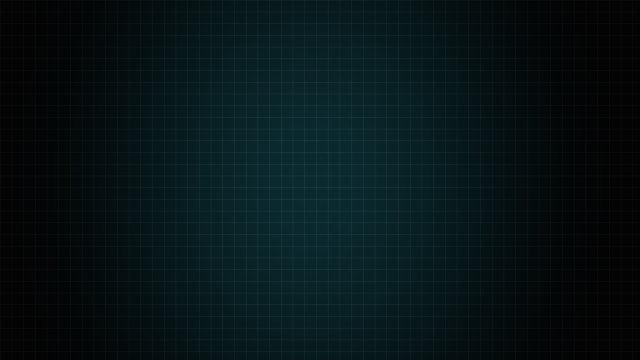
Write a Shadertoy shader that draws this background.

```glsl
// A dark teal glow behind a fine square grid with faint dots at the crossings.
// The glow is an eased elliptical falloff; the grid repeats with fract, and
// its thin lines are box filtered so their weight holds at any canvas size.

const vec3 EDGE_COLOR = vec3(0.010, 0.011, 0.013);
const vec3 GLOW_COLOR = vec3(0.040, 0.165, 0.185);
const vec3 LINE_COLOR = vec3(0.085, 0.095, 0.092);

const vec2 GLOW_CENTER = vec2(0.485, 0.5);  // fraction of the canvas
const vec2 GLOW_RADIUS = vec2(0.88, 1.10);  // in canvas heights
const float CELLS_ACROSS = 54.64;
const float LINE_WIDTH = 0.04;              // in cells
const float DOT_RADIUS = 0.07;              // in cells

// Eased falloff: one at the center, zero on the ellipse.
float ellipseGlow(vec2 offset, vec2 radius) {
    return 1.0 - smoothstep(0.0, 1.0, length(offset / radius));
}

// Signed offset from the nearest line on each axis.
vec2 nearestLine(vec2 cell, float lineCenter) {
    return fract(cell - lineCenter + 0.5) - 0.5;
}

// Share of a pixel covered by a line, per axis.
vec2 lineCoverage(vec2 offset, float width, float pixel) {
    vec2 right = min(offset + 0.5 * pixel, vec2(0.5 * width));
    vec2 left = max(offset - 0.5 * pixel, vec2(-0.5 * width));
    return max(right - left, 0.0) / pixel;
}

// Soft dot, dimmed as the pixel grows larger than the dot.
float softDot(vec2 offset, float radius, float pixel) {
    float area = radius * radius;
    float blurred = area + 0.08 * pixel * pixel;
    return exp(-dot(offset, offset) / blurred) * area / blurred;
}

void mainImage(out vec4 fragColor, in vec2 fragCoord) {
    // Background glow
    vec2 fromCenter = (fragCoord - GLOW_CENTER * iResolution.xy) / iResolution.y;
    float glow = ellipseGlow(fromCenter, GLOW_RADIUS);
    vec3 color = mix(EDGE_COLOR, GLOW_COLOR, glow);

    // Square grid counted from the upper left corner
    float pixel = CELLS_ACROSS / iResolution.x;
    vec2 cell = vec2(fragCoord.x, iResolution.y - fragCoord.y) * pixel;
    vec2 offset = nearestLine(cell, 0.5 * LINE_WIDTH);
    vec2 lines = lineCoverage(offset, LINE_WIDTH, pixel);
    float crossing = softDot(offset, DOT_RADIUS, pixel);
    float grid = max(lines.x, lines.y) + 0.3 * crossing;

    // Lines dim away from the glow
    color += LINE_COLOR * grid * mix(0.5, 1.0, glow);
    fragColor = vec4(color, 1.0);
}
```
